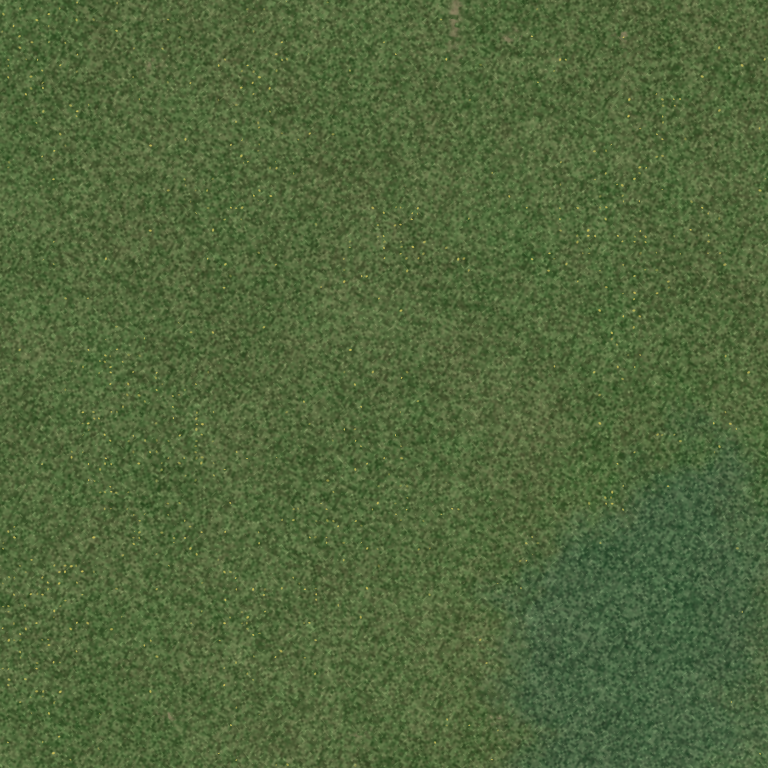
Give the GLSL for this texture, as a Shadertoy shader.

```glsl
// A mown meadow seen from above: crisp fine green grain over faint patches,
// clumps of tiny yellow flowers, a cooler field corner and specks of bare soil.
// Layered value noise makes the turf; jittered cells scatter flowers and soil.

const vec3 GRASS = vec3(0.317, 0.396, 0.230);
const vec3 COOL_SHIFT = vec3(-0.042, -0.018, 0.024);  // bluish corner field
const vec3 DRY_SHIFT = vec3(0.13, 0.015, 0.065);      // brownish dry blades
const vec3 LIGHT_TINT = vec3(0.97, 1.0, 0.78);
const vec3 FLOWER = vec3(0.80, 0.75, 0.36);
const vec3 SOIL = vec3(0.58, 0.52, 0.41);

const float FINE_FREQ = 310.0;
const float TUFT_FREQ = 170.0;
const float FINE_CONTRAST = 0.205;
const float TUFT_CONTRAST = 0.065;
const float CLOD_CONTRAST = 0.04;
const float PATCH_CONTRAST = 0.045;
const float GLINT = 0.09;
const float FLOWER_CELLS = 135.0;
const float FLOWER_RADIUS = 0.0033;
const float FLOWER_CHANCE = 0.17;
const float SOIL_CELLS = 7.0;
const float SOIL_CHANCE = 0.14;

float hash(vec2 p) {
    vec3 q = fract(vec3(p.xyx) * 0.1031);
    q += dot(q, q.yzx + 33.33);
    return fract((q.x + q.y) * q.z);
}

vec2 hash2(vec2 p) {
    return vec2(hash(p + 17.3), hash(p + 71.9));
}

float noise(vec2 p) {
    vec2 i = floor(p), f = fract(p);
    f = f * f * (3.0 - 2.0 * f);
    return mix(mix(hash(i), hash(i + vec2(1, 0)), f.x),
               mix(hash(i + vec2(0, 1)), hash(i + vec2(1, 1)), f.x), f.y);
}

vec2 turn(vec2 p, float angle) {
    float c = cos(angle), s = sin(angle);
    return vec2(c * p.x - s * p.y, s * p.x + c * p.y);
}

// Octaves of turned noise, centred on zero
float fbm(vec2 p) {
    float sum = 0.0, amp = 0.5;
    for (int i = 0; i < 4; i++) {
        sum += amp * (noise(p) - 0.5);
        p = turn(p, 0.7) * 2.03 + 11.7;
        amp *= 0.55;
    }
    return sum;
}

// Cooler field filling the lower right, with a soft ragged slanting edge
float coolField(vec2 uv) {
    vec2 p = uv + 0.13 * vec2(fbm(uv * 22.0), fbm(uv * 22.0 + 40.0));
    float left = smoothstep(0.62, 0.72, p.x);
    float top = 0.24 + 0.80 * (p.x - 0.66) - 2.0 * pow(max(p.x - 0.90, 0.0), 1.2);
    float field = left * (1.0 - smoothstep(top - 0.08, top + 0.06, p.y));
    return field * (1.0 - 0.45 * smoothstep(0.92, 1.02, p.x));
}

// Flower cover and its brightness in one jittered cell
float flowers(vec2 uv, float chance) {
    vec2 p = uv * FLOWER_CELLS;
    vec2 cell = floor(p);
    vec2 centre = cell + 0.38 + 0.24 * hash2(cell);
    float size = FLOWER_RADIUS * mix(0.6, 1.0, hash(cell + 5.1));
    vec2 d = turn((p - centre) / FLOWER_CELLS, 6.28 * hash(cell + 23.0));
    float reach = length(d * vec2(1.0, 1.35));
    float present = step(hash(cell + 131.0), chance);
    return present * mix(0.35, 1.0, hash(cell + 9.7)) * (1.0 - smoothstep(0.2 * size, size, reach));
}

// Small upright blotches of soil, broken up by the grass
float soil(vec2 uv) {
    vec2 p = uv * SOIL_CELLS;
    vec2 cell = floor(p);
    vec2 centre = cell + 0.3 + 0.4 * hash2(cell + 3.0);
    vec2 ragged = 0.03 * vec2(fbm(uv * 85.0), fbm(uv * 85.0 + 9.0));
    vec2 d = (p - centre) / SOIL_CELLS + ragged;
    float spot = step(hash(cell + 57.0), SOIL_CHANCE) * exp(-dot(d, d) / 0.00006);
    vec2 track = (uv - vec2(0.593, 0.98) + 0.5 * ragged) / vec2(0.008, 0.05);
    spot = max(spot, exp(-dot(track, track)));
    return spot * smoothstep(0.15, 0.6, noise(uv * 180.0));
}

void mainImage(out vec4 fragColor, in vec2 fragCoord) {
    vec2 uv = fragCoord / iResolution.y;
    float cool = coolField(uv);

    // Turf brightness from blades up to broad patches
    float fine = noise(turn(uv, 0.5) * FINE_FREQ) - 0.5;
    float tuft = noise(turn(uv, 1.1) * TUFT_FREQ + 31.0) - 0.5;
    float clods = fbm(uv * 32.0 + 14.0);
    float patches = fbm(uv * 9.0 + 5.0);
    float glint = smoothstep(0.72, 1.0, noise(turn(uv, 0.9) * FINE_FREQ + 83.0));
    float light = FINE_CONTRAST * fine + TUFT_CONTRAST * tuft + CLOD_CONTRAST * clods
                + PATCH_CONTRAST * patches + GLINT * glint;

    // Dry tint: speckled, patchy and faintly streaked upright
    float speckle = noise(turn(uv, 0.2) * 230.0 + 47.0) - 0.5;
    float streak = noise(uv * vec2(38.0, 5.0) + 21.0) - 0.5;
    float dry = 0.5 * speckle + 0.32 * fbm(uv * 6.0 + 62.0) + 0.3 * fbm(uv * 24.0 + 33.0)
              + 0.16 * streak * smoothstep(0.3, 0.8, uv.x);
    dry *= 1.0 - 0.4 * cool;

    vec3 color = GRASS + LIGHT_TINT * light + DRY_SHIFT * dry + COOL_SHIFT * cool;
    color = mix(color, SOIL, 0.75 * soil(uv) * (1.0 - cool));

    // Flowers gather in clumps and thin out to the right
    float clump = smoothstep(-0.05, 0.3, fbm(uv * 6.0 + 90.0) + 0.16 * (0.55 - uv.x));
    float chance = (0.008 + FLOWER_CHANCE * clump) * (1.0 - cool);
    color = mix(color, FLOWER, 0.95 * flowers(uv, chance));

    fragColor = vec4(clamp(color, 0.0, 1.0), 1.0);
}
```
